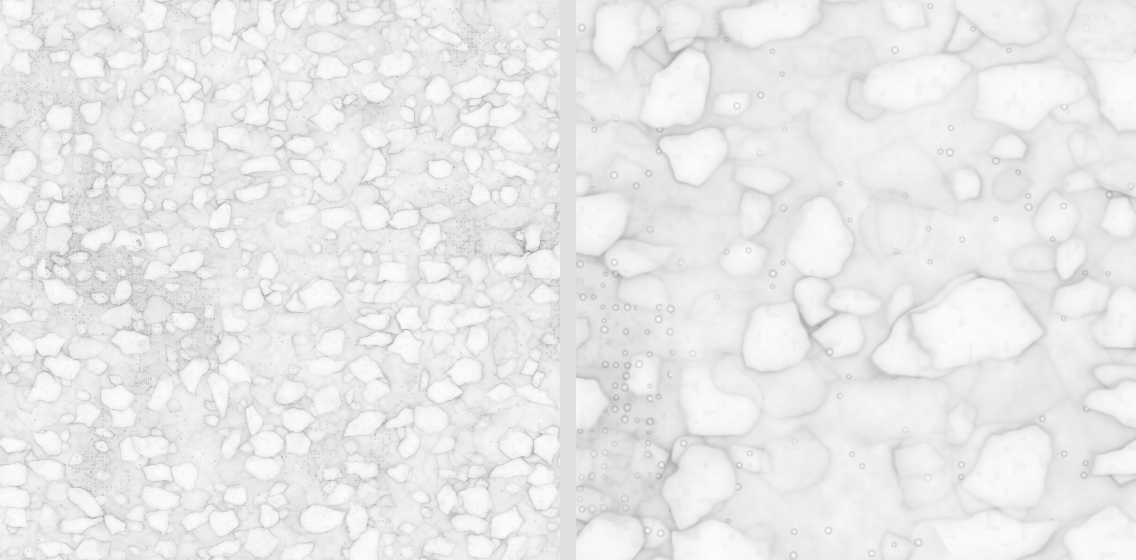
Left: the whole. Right: its middle third, enlarged.
Reproduce this texture map procedurally as a three.js fragment shader.

```glsl
// Pale rubble wall as an occlusion map: rounded polygon stones set in mortar.
// Scattered stones are painted in two sizes, each with a soft shadow and a thin
// dark rim, over cloudy mortar with slightly darker patches of grit.
varying vec2 vUv;

vec3 hash3(vec2 p) {
  vec3 q = fract(vec3(p.xyx) * vec3(0.1031, 0.1030, 0.0973));
  q += dot(q, q.yxz + 33.33);
  return fract((q.xxy + q.yzz) * q.zyx);
}

float noise(vec2 p) {
  vec2 i = floor(p), f = fract(p);
  f = f * f * (3.0 - 2.0 * f);
  return mix(mix(hash3(i).x, hash3(i + vec2(1.0, 0.0)).x, f.x),
             mix(hash3(i + vec2(0.0, 1.0)).x, hash3(i + 1.0).x, f.x), f.y);
}

float fbm(vec2 p) {
  float sum = 0.0, amp = 0.5;
  for (int i = 0; i < 4; i++) {
    sum += amp * noise(p);
    p = mat2(1.6, 1.2, -1.2, 1.6) * p + 7.3;
    amp *= 0.5;
  }
  return sum / 0.94;
}

// Distance to a six-sided stone with softened corners
float stoneDistance(vec2 p, vec2 halfSize, float angle, float sharpness, vec2 id) {
  float c = cos(angle), s = sin(angle);
  vec2 q = mat2(c, -s, s, c) * p / halfSize;
  float sum = 0.0;
  for (int i = 0; i < 6; i++) {
    vec3 h = hash3(id + float(i) * 17.0 + 5.0);
    float a = (float(i) + 0.8 * (h.x - 0.5)) * 1.0472;
    sum += exp(sharpness * (dot(q, vec2(cos(a), sin(a))) - 0.78 - 0.32 * h.y));
  }
  return log(sum) / sharpness * min(halfSize.x, halfSize.y);
}

// Paints one layer of stones, one per grid cell, over the given shade
float paintStones(vec2 uv, float shade, vec2 grid, float amount, float seed) {
  vec2 cell = floor(uv * grid);
  vec2 warp = vec2(noise(uv * 55.0 + seed), noise(uv * 55.0 + seed + 40.0)) - 0.5;
  vec2 fine = vec2(noise(uv * 150.0), noise(uv * 150.0 + 60.0)) - 0.5;
  vec2 point = uv + (warp * 0.16 + fine * 0.04) / grid.x;
  float surface = 0.978 + 0.04 * (fbm(uv * 60.0 + seed) - 0.5)
                - 0.025 * smoothstep(0.72, 0.9, noise(uv * 190.0 + seed));
  float rimVariation = smoothstep(0.3, 0.9, noise(uv * 38.0 + seed));

  for (int y = -1; y <= 1; y++) {
    for (int x = -1; x <= 1; x++) {
      vec2 id = cell + vec2(float(x), float(y));
      vec3 place = hash3(id + seed);
      vec3 form = hash3(id + seed + 91.0);
      vec3 look = hash3(id + seed + 173.0);
      if (place.z > amount) continue;

      vec2 centre = (id + 0.5 + (place.xy - 0.5) * vec2(0.55, 0.4)) / grid;
      vec2 halfSize = mix(vec2(0.3, 0.32), vec2(0.6, 0.56), form.xy) / grid;
      float angle = (form.z - 0.5) * 0.9 + step(0.8, look.z) * 1.3;
      float d = stoneDistance(point - centre, halfSize, angle, 6.0 + 18.0 * look.x, id + seed);

      // Partly buried stones fade into the mortar
      float exposed = mix(0.4, 1.0, smoothstep(0.05, 0.5, look.y));
      float outside = max(d, 0.0);
      shade -= exposed * (0.018 * exp(-outside / 0.006)
             + (0.025 + 0.13 * rimVariation) * exp(-outside / 0.0015));
      float face = surface - 0.07 * exp(min(d, 0.0) / 0.0022)
                 - 0.015 * exp(min(d, 0.0) / 0.007);
      shade = mix(shade, face, exposed * (1.0 - smoothstep(-0.0012, 0.001, d)));
    }
  }
  return shade;
}

// Tiny round grains with dark outlines
float paintGrains(vec2 uv, float shade, float density) {
  vec2 p = uv * 150.0;
  vec3 h = hash3(floor(p) + 310.0);
  float r = 0.14 + 0.16 * h.z;
  float d = length(fract(p) - 0.5 - (h.xy - 0.5) * 0.3) - r;
  float present = step(hash3(floor(p) + 450.0).x, density);
  shade -= present * 0.09 * (1.0 - smoothstep(0.02, 0.18, abs(d)));
  return shade + present * 0.04 * (1.0 - smoothstep(-0.15, 0.0, d));
}

void main() {
  vec2 uv = vUv;

  // Mortar with soft clouds and gritty patches
  float grit = smoothstep(0.54, 0.78, fbm(uv * vec2(6.0, 5.0) + 13.0));
  float shade = 0.944 + 0.07 * (fbm(uv * 17.0) - 0.5) + 0.06 * (fbm(uv * 85.0 + 9.0) - 0.5);
  shade -= 0.045 * grit;
  shade -= (0.012 + 0.08 * grit) * smoothstep(0.45, 0.9, fbm(uv * 190.0));

  // Small chips, then grains, then the main stones
  shade = paintStones(uv, shade, vec2(31.0, 42.0), 0.5, 211.0);
  shade = paintGrains(uv, shade, 0.05 + 0.4 * grit);
  shade = paintStones(uv, shade, vec2(16.0, 22.0), 0.88 - 0.15 * grit, 57.0);

  // Faint dust over everything
  shade -= 0.02 * grit * fbm(uv * 70.0 + 31.0);
  shade += 0.012 * (noise(uv * 330.0) - 0.5);
  gl_FragColor = vec4(vec3(clamp(shade, 0.5, 0.99)), 1.0);
}
```
